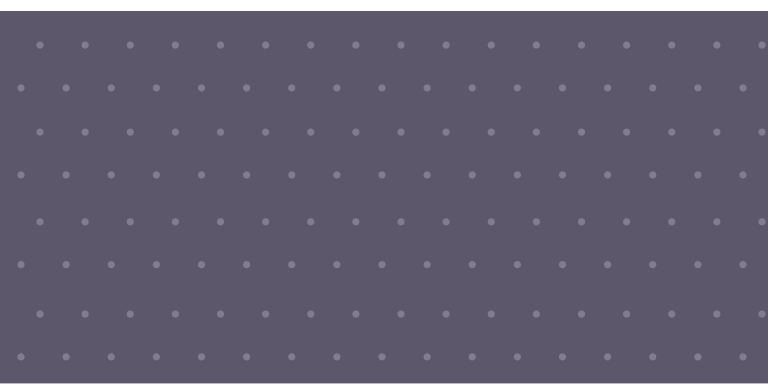
Write a Shadertoy shader that draws this pattern.

```glsl
// Staggered polka dots on muted violet, under a white band at the top.
// Eight rows are looped as four pairs whose spacing grows slightly downward;
// each row repeats its dot with fract. Lengths are in canvas heights.

float dotRow(vec2 p, vec2 firstDot) {
    const float pitch = 0.11751;
    float dx = (fract((p.x - firstDot.x) / pitch + 0.5) - 0.5) * pitch;
    return length(vec2(dx, p.y - firstDot.y)) - 0.0093;
}

void mainImage(out vec4 fragColor, in vec2 fragCoord) {
    // y runs downward from the top edge
    vec2 p = vec2(fragCoord.x, iResolution.y - fragCoord.y) / iResolution.y;
    float pixel = 1.0 / iResolution.y;

    // Nearest dot over all row pairs
    float dots = 1.0;
    for (int i = 0; i < 4; i++) {
        float k = float(i);
        float rowY = 0.1174 + 0.2233 * k + 0.0034 * k * k;
        dots = min(dots, dotRow(p, vec2(0.1042, rowY)));
        dots = min(dots, dotRow(p, vec2(0.0547, rowY + 0.1115)));
    }

    vec3 ground = vec3(0.36, 0.34, 0.42);
    vec3 dotColor = vec3(0.505, 0.485, 0.565);
    float dotCover = clamp(0.5 - dots / pixel, 0.0, 1.0);
    vec3 color = mix(ground, dotColor, dotCover);

    // White top band and hairline at the bottom edge
    float panel = min(p.y - 0.0286, 0.9985 - p.y);
    float panelCover = clamp(0.5 + panel / pixel, 0.0, 1.0);
    fragColor = vec4(mix(vec3(1.0), color, panelCover), 1.0);
}
```
